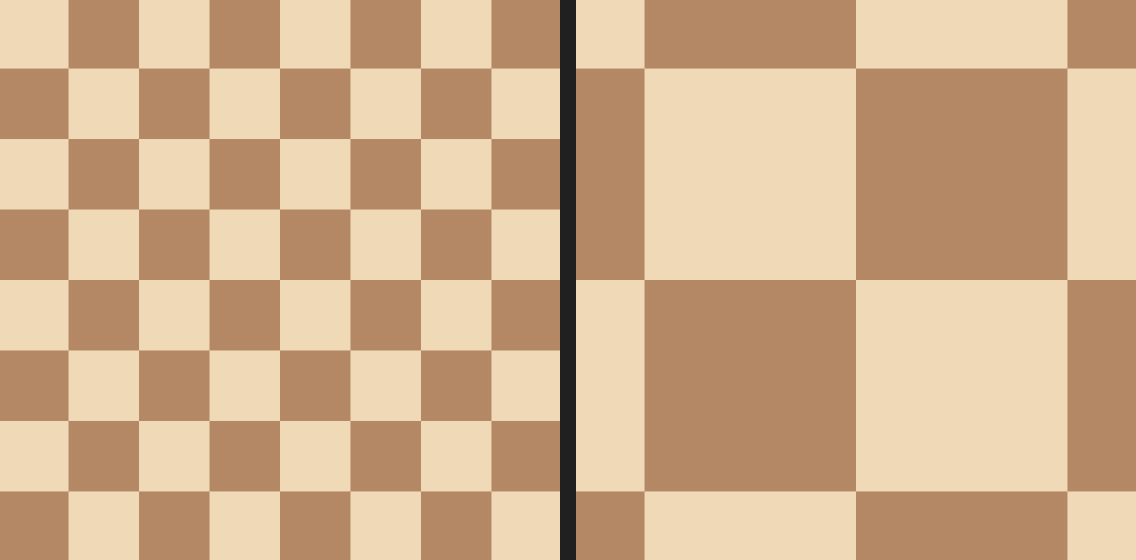
Left, the full canvas; right, a detail of the centre.
A WebGL 1 fragment shader for this pattern:

```glsl
precision highp float;
// Two-tone checkerboard in cream and tan, centred and cropped slightly at the border.

uniform vec2 u_resolution;

// Signed distance to the nearest cell edge, alternating in sign from cell to cell.
vec2 alternatingEdge(vec2 p) {
  return abs(mod(p - 0.5, 2.0) - 1.0) - 0.5;
}

void main() {
  // Board coordinates: one unit per square, with a corner at the centre.
  float cellsPerPixel = 7.945 / min(u_resolution.x, u_resolution.y);
  vec2 board = (gl_FragCoord.xy - 0.5 * u_resolution) * cellsPerPixel;

  // Antialiased sign per axis; the product gives the checker parity.
  vec2 side = clamp(2.0 * alternatingEdge(board) / cellsPerPixel, -1.0, 1.0);
  float darkCoverage = 0.5 + 0.5 * side.x * side.y;

  vec3 cream = vec3(0.941, 0.851, 0.718);
  vec3 tan_ = vec3(0.708, 0.533, 0.398);
  gl_FragColor = vec4(mix(cream, tan_, darkCoverage), 1.0);
}
```
